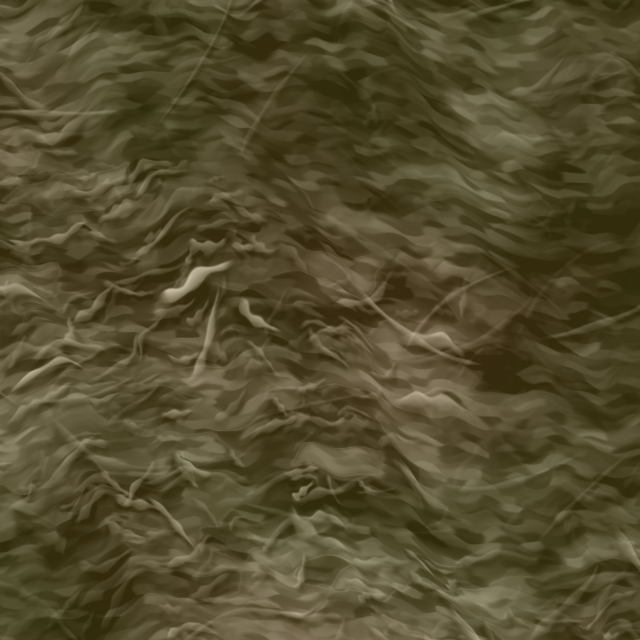
Write a WebGL 1 fragment shader that draws this texture.

```glsl
precision highp float;
uniform vec2 u_resolution;

vec2 hash2(vec2 p) {
  return fract(sin(vec2(dot(p, vec2(127.1, 311.7)), dot(p, vec2(269.5, 183.3)))) * 43758.5);
}

mat2 turn(float angle) {
  float c = cos(angle), s = sin(angle);
  return mat2(c, -s, s, c);
}

// Broad soft patches from folded sines, roughly -1 to 1
float mottle(vec2 p) {
  float sum = 0.0, amp = 0.5;
  for (int i = 0; i < 4; i++) {
    p = turn(0.65) * p * 1.7 + 1.3;
    p += 0.6 * sin(p.yx);
    sum += amp * sin(p.x) * sin(p.y);
    amp *= 0.6;
  }
  return sum;
}

// Wind-blown bending of the whole mat, with small crinkles
vec2 sway(vec2 p) {
  p += vec2(0.015, 0.034) * sin(p.yx * vec2(9.0, 6.5) + vec2(0.4, 2.1));
  p += vec2(0.008, 0.012) * sin(p.yx * vec2(23.0, 17.0) + p * 8.0);
  p += vec2(0.004, 0.005) * sin(p.yx * vec2(47.0, 41.0) + p * 19.0);
  p += vec2(0.002, 0.0026) * sin(p.yx * vec2(109.0, 93.0) + p * 37.0);
  return p;
}

// Smooth cellular noise: each cell carries one random tone
float fibres(vec2 p) {
  vec2 cell = floor(p);
  float sum = 0.0, total = 0.0;
  for (int j = -1; j <= 1; j++) {
    for (int i = -1; i <= 1; i++) {
      vec2 id = cell + vec2(float(i), float(j));
      vec2 d = p - id - hash2(id);
      float weight = exp(-9.0 * dot(d, d));
      sum += weight * hash2(id + 31.7).x;
      total += weight;
    }
  }
  return sum / total - 0.5;
}

// Lays one scatter of curved, ragged blades with shadows over a tone
float layBlades(float tone, vec2 p, float scale, float halfWidth, float density) {
  vec2 q = p * scale + scale * 3.7;
  vec2 cell = floor(q);
  float soft = 0.0026 * scale;
  for (int j = -1; j <= 1; j++) {
    for (int i = -1; i <= 1; i++) {
      vec2 id = cell + vec2(float(i), float(j));
      vec2 place = hash2(id), shape = hash2(id + 57.3), look = hash2(id + 91.9);
      float lean = shape.x * 2.0 - 1.0;
      vec2 d = turn(0.1 + 0.35 * lean + 0.8 * lean * lean * lean) * (q - id - place);
      float len = mix(0.35, 0.82, shape.y);
      float along = d.x / len;
      d.y += (look.y - 0.5) * 0.7 * len * along * along;
      float ragged = 1.0 + 0.35 * sin(along * 8.0 + place.x * 40.0);
      float width = halfWidth * (0.45 + place.y) * (1.0 - 0.35 * along) * ragged
                  * sqrt(max(1.0 - along * along, 0.0));
      float ends = 1.0 - smoothstep(0.65, 1.0, abs(along));
      float cover = ends * (1.0 - smoothstep(width - soft, width + soft, abs(d.y)));
      float strength = density * look.x * sqrt(look.x);
      float below = (d.y + width * 1.4 + soft) / (width + soft);
      tone -= 0.19 * strength * ends * exp(-below * below);
      float lit = clamp(0.5 + 0.5 * d.y / (width + soft), 0.0, 1.0);
      tone = mix(tone, mix(0.26, 0.92, lit) + 0.3 * (place.x - 0.5), cover * strength);
    }
  }
  return tone;
}

void main() {
  vec2 p = gl_FragCoord.xy / u_resolution.y;
  vec2 bent = sway(p);
  float density = smoothstep(-0.4, 0.35, mottle(p * 2.1 + 9.0));
  density = mix(0.2, 1.0, density);

  // Blurred undergrowth with pale folded rims
  float fine = fibres(turn(-0.12) * bent * vec2(29.0, 88.0));
  float clump = fibres(turn(0.1) * bent * vec2(10.0, 27.0));
  float patches = mottle(p * 3.2 + 4.0);
  float tone = 0.21 + 0.2 * patches + 0.44 * clump + 0.24 * fine;
  tone += 0.13 * density * exp(-pow(13.0 * (clump + 0.3 * fine), 2.0));

  // Dry blades, gathered in drifts
  tone = layBlades(tone, bent, 21.0, 0.10, density * 0.85);
  tone = layBlades(tone, bent + 0.37, 15.0, 0.08, density * 0.9);
  tone = layBlades(tone, bent + 0.71, 11.0, 0.075, density);
  tone = layBlades(tone, bent + 0.13, 7.5, 0.06, density);
  tone = layBlades(tone, p + 0.02 * sin(p.yx * 11.0), 5.0, 0.018, 0.8);
  tone += 0.16 * fine + 0.08 * patches + 0.06 * (density - 0.6);
  tone = max(tone, -0.12);
  tone = 0.78 * tone + 0.62 * tone * abs(tone);

  // Olive to straw, drifting between green and brown
  float warmth = mottle(p * 2.6 + 17.0) + 0.3 * (density - 0.6);
  vec3 colour = mix(vec3(0.24, 0.21, 0.09), vec3(0.64, 0.61, 0.50), tone);
  colour += warmth * vec3(0.028, -0.008, 0.012);
  gl_FragColor = vec4(colour, 1.0);
}
```
